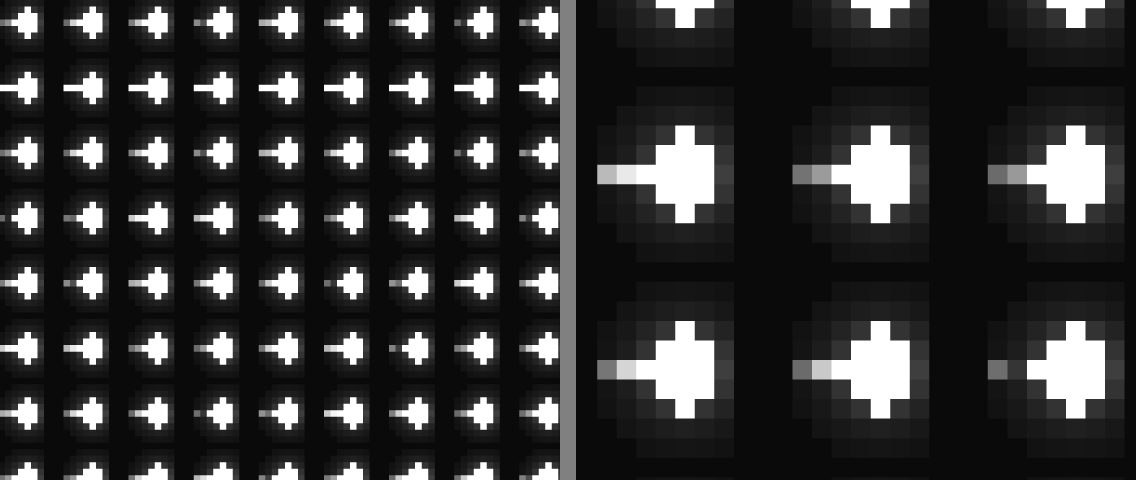
Left: the whole. Right: its middle third, enlarged.
This pattern is drawn by a Shadertoy shader. Its source:

```glsl
// Rows of blocky white plugs with flickering tails, each in a soft grey glow.
// The canvas is a grid of square blocks; every 10 x 10 blocks form one tile.
// Glow falls off with squared distance; layered sines vary the tails.

const float BLOCKS_ACROSS = 86.0;
const float TILE = 10.0;
const vec2 GRID_SHIFT = vec2(0.25, 1.0);   // offset of the first tile, in blocks
const vec2 CORE = vec2(4.0);               // middle block of the plug
const float BACKGROUND = 0.04;
const int SAMPLES = 4;                     // per axis, for smooth block edges

// 0..1 wave with its crest at the given position
float crest(float x, float peak, float period) {
    return 0.5 + 0.5 * cos(6.2831853 * (x - peak) / period);
}

// Cross-shaped body: five blocks tall in the middle, three at the sides
bool insideBody(vec2 offset) {
    vec2 d = abs(offset);
    return (d.x < 0.5 && d.y < 2.5) || (d.x < 1.5 && d.y < 1.5);
}

// Inverse-square glow, cut to a disc with a straight right side
float glow(vec2 offset) {
    float d = length(offset);
    bool lit = d < 4.9 && offset.x < 2.5;
    return lit ? 0.03 + 0.85 / max(d * d, 1.0) : BACKGROUND;
}

// Brightness of a tail block; column 0 is the tip, column 2 touches the body
float tail(float column, vec2 tile) {
    float fromBright = abs(tile.y - 1.0);  // rows mirror about the brightest one
    if (column > 1.5 || fromBright < 0.5) return 1.0;

    float row = 1.0 + fromBright;
    float rising = tile.x + row;
    float falling = tile.x - row;
    float gap = pow(crest(falling, 1.3, 4.0), 2.0)
              * mix(0.3, 1.0, crest(rising, 10.0, 6.28));
    float flare = pow(crest(rising, 5.4, 5.2), 2.0);

    float tip = 0.42 + 0.42 * flare * (1.0 - gap);
    float neck = (0.82 + 0.16 * flare) * (1.0 - gap);
    return column < 0.5 ? tip : neck;
}

// Grey level at a point measured in blocks, y pointing down
float shade(vec2 p) {
    vec2 tile = floor(p / TILE);
    vec2 block = floor(mod(p, TILE));
    vec2 offset = block - CORE;

    if (insideBody(offset)) return 1.0;
    if (abs(offset.y) < 0.5 && block.x < 2.5) return tail(block.x, tile);
    return glow(offset);
}

void mainImage(out vec4 fragColor, in vec2 fragCoord) {
    float scale = BLOCKS_ACROSS / iResolution.x;
    float grey = 0.0;

    // Average a small grid of points inside each pixel
    for (int i = 0; i < SAMPLES * SAMPLES; i++) {
        vec2 jitter = (vec2(i % SAMPLES, i / SAMPLES) + 0.5) / float(SAMPLES) - 0.5;
        vec2 point = fragCoord + jitter;
        point.y = iResolution.y - point.y;
        grey += shade(point * scale + GRID_SHIFT);
    }
    fragColor = vec4(vec3(grey / float(SAMPLES * SAMPLES)), 1.0);
}
```
